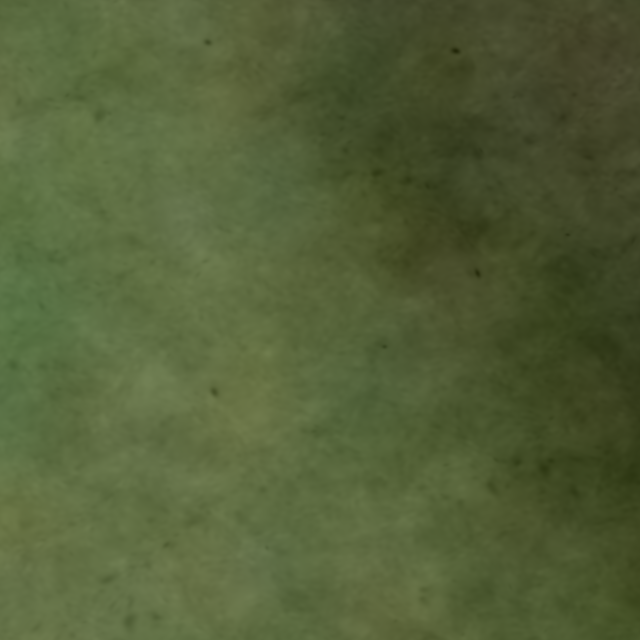
Write a three.js fragment shader that draws this texture.

```glsl
varying vec2 vUv;

#define DARK_MOSS vec3(0.165, 0.215, 0.065)
#define LIGHT_MOSS vec3(0.42, 0.475, 0.30)
#define UMBER_TINT vec3(0.025, -0.012, 0.035)
#define COOL_TINT vec3(-0.022, 0.012, 0.005)
#define MOTTLE 0.13
#define BLOT_DEPTH 0.30
#define FLECK_DEPTH 0.60

vec3 hash3(vec2 p) {
  vec3 q = vec3(dot(p, vec2(127.1, 311.7)),
                dot(p, vec2(269.5, 183.3)),
                dot(p, vec2(419.2, 371.9)));
  return fract(sin(q) * 43758.5453);
}

// Cellular noise: soft bumps of random sign, one per cell
float cellNoise(vec2 p) {
  vec2 cell = floor(p);
  float sum = 0.0;
  for (int y = -1; y <= 1; y++) {
    for (int x = -1; x <= 1; x++) {
      vec2 id = cell + vec2(float(x), float(y));
      vec3 rnd = hash3(id);
      vec2 d = p - id - rnd.xy;
      float bump = max(0.0, 1.0 - dot(d, d));
      sum += (rnd.z * 2.0 - 1.0) * bump * bump * bump;
    }
  }
  return sum;
}

// Scattered soft spots; share is the part of the cells that hold one
float spots(vec2 p, float share, float radius) {
  vec2 cell = floor(p);
  float sum = 0.0;
  for (int y = -1; y <= 1; y++) {
    for (int x = -1; x <= 1; x++) {
      vec2 id = cell + vec2(float(x), float(y));
      vec3 rnd = hash3(id + 57.0);
      vec3 form = hash3(id + 113.0);
      vec2 d = p - id - rnd.xy;
      float angle = (form.x - 0.5) * 2.4;
      d = mat2(cos(angle), -sin(angle), sin(angle), cos(angle)) * d;
      d /= radius * mix(0.55, 1.0, form.y) * vec2(1.25, 0.8);
      float depth = mix(0.3, 1.0, form.z * form.z);
      sum += step(rnd.z, share) * depth * exp(-2.0 * dot(d, d));
    }
  }
  return min(sum, 1.2);
}

float glow(vec2 p, vec2 center, vec2 size) {
  vec2 d = (p - center) / size;
  return exp(-dot(d, d));
}

// Broad light on the left, shade on the right
float broadTone(vec2 p) {
  float tone = 0.86 - 0.56 * smoothstep(0.3, 1.0, p.x + 0.35 * (p.y - 0.5));
  tone -= 0.20 * glow(p, vec2(0.60, 0.82), vec2(0.17, 0.22));
  tone -= 0.18 * glow(p, vec2(0.71, 0.64), vec2(0.10, 0.09));
  tone -= 0.24 * glow(p, vec2(1.0, 0.40), vec2(0.18, 0.20));
  tone -= 0.14 * glow(p, vec2(0.0, 1.0), vec2(0.18, 0.15));
  tone += 0.07 * glow(p, vec2(0.12, 0.38), vec2(0.22, 0.16));
  return tone;
}

void main() {
  vec2 warp = vec2(sin(vUv.y * 41.0 + 3.0 * sin(vUv.x * 17.0)),
                   sin(vUv.x * 37.0 + 3.0 * sin(vUv.y * 19.0)));
  vec2 p = vUv + 0.004 * warp;
  float clouds = cellNoise(p * 5.0 + 8.3);

  // Mottling over several scales
  float tone = broadTone(p + 0.03 * clouds) + 0.09 * clouds;
  float scale = 11.0;
  float strength = 0.7;
  for (int i = 0; i < 4; i++) {
    tone += MOTTLE * strength * cellNoise(p * scale * vec2(0.9, 1.1) + scale);
    scale *= 2.1;
    strength *= 0.88;
  }

  // Clustered blots and rare sharp flecks
  float cluster = smoothstep(-0.5, 0.6, cellNoise(p * 8.0 + 31.0));
  tone -= BLOT_DEPTH * cluster * spots(p * 27.0, 0.34, 0.42);
  tone -= 0.6 * BLOT_DEPTH * cluster * spots(p * 46.0 + 5.0, 0.3, 0.42);
  tone -= FLECK_DEPTH * spots(p * 9.0 + 17.0, 0.11, 0.085);

  // Moss colours with slow drifts of hue
  vec3 color = mix(DARK_MOSS, LIGHT_MOSS, clamp(tone, -0.25, 1.1));
  color += UMBER_TINT * smoothstep(0.95, 1.9, vUv.x + vUv.y);
  color += COOL_TINT * glow(vUv, vec2(0.0, 0.52), vec2(0.2, 0.3));
  color.r += 0.018 * cellNoise(p * 6.0 + 71.0);
  color.b += 0.012 * cellNoise(p * 9.0 + 93.0);
  gl_FragColor = vec4(max(color, 0.0), 1.0);
}
```
